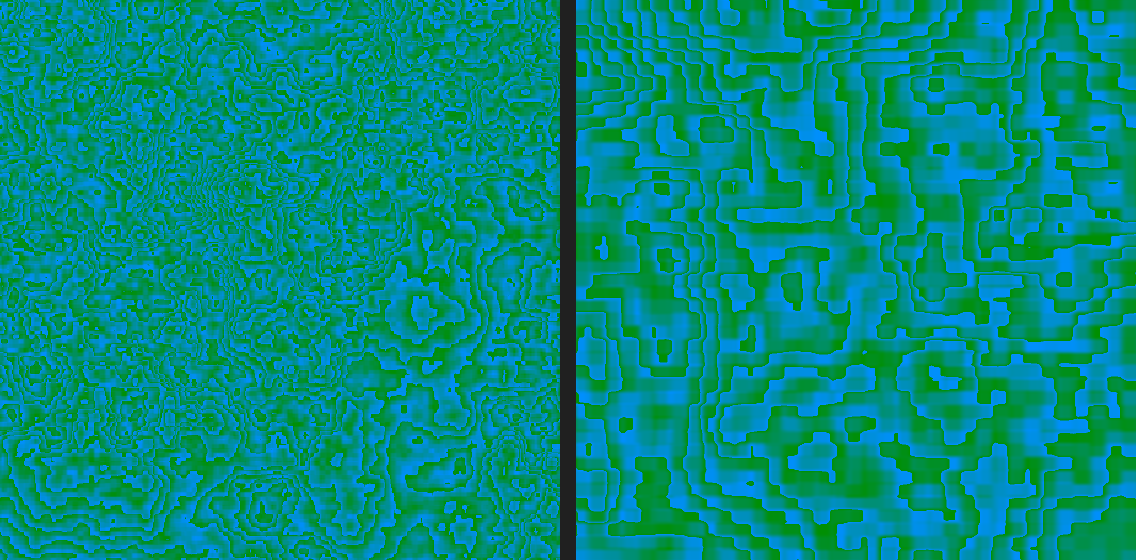
Left, the full canvas; right, a detail of the centre.
Give the GLSL for this texture, as a WebGL 1 fragment shader.

```glsl
precision highp float;
// Draws blocky, wrapped contour bands of layered noise, running from green to blue.

uniform vec2 u_resolution;

const vec3 BAND_START = vec3(0.0, 0.56, 0.0);
const vec3 BAND_END = vec3(0.0, 0.56, 1.0);
const vec2 BLOCKS = vec2(104.0, 128.0);      // blocks across and up the canvas
const vec2 BLOCK_SOFTNESS = vec2(0.42, 0.26); // half width of the ramp between blocks
const float BASE_FREQUENCY = 6.0;
const float BAND_COUNT = 7.0;                // bands spanned by the broadest layer
const float LACUNARITY = 2.03;
const float GAIN = 0.55;
const int OCTAVES = 5;
const float DETAIL_FREQUENCY = 4.3;
const float DETAIL_LOW = 0.65;
const float DETAIL_HIGH = 1.5;
const int SAMPLES = 2;                       // samples per pixel side
const float SAMPLE_SPREAD = 0.4;             // part of the pixel they cover

float hash(vec2 p) {
  return fract(sin(dot(p, vec2(127.1, 311.7))) * 43758.5453);
}

float valueNoise(vec2 p) {
  vec2 cell = floor(p);
  vec2 f = fract(p);
  f = f * f * (3.0 - 2.0 * f);
  float bottom = mix(hash(cell), hash(cell + vec2(1.0, 0.0)), f.x);
  float top = mix(hash(cell + vec2(0.0, 1.0)), hash(cell + vec2(1.0, 1.0)), f.x);
  return mix(bottom, top, f.y);
}

// Snaps a position to the block grid, with short ramps between blocks.
vec2 softBlocks(vec2 uv) {
  vec2 q = uv * BLOCKS;
  vec2 ramp = smoothstep(0.5 - BLOCK_SOFTNESS, 0.5 + BLOCK_SOFTNESS, fract(q));
  return (floor(q) + ramp) / BLOCKS;
}

// Layered height whose finer layers are calm in some regions and busy in others.
float height(vec2 p) {
  float roughness = smoothstep(0.15, 0.85, valueNoise(p * DETAIL_FREQUENCY + 31.7));
  float detail = mix(DETAIL_LOW, DETAIL_HIGH, roughness);
  float amplitude = BAND_COUNT;
  float sum = 0.0;
  vec2 q = p * BASE_FREQUENCY + 7.3;
  for (int i = 0; i < OCTAVES; i++) {
    float weight = i == 0 ? 1.0 : detail;
    sum += amplitude * weight * (valueNoise(q) - 0.5);
    q = q * LACUNARITY + vec2(17.3, 9.1);
    amplitude *= GAIN;
  }
  return sum;
}

void main() {
  // Supersampling smooths the hard wrap of each band.
  float band = 0.0;
  for (int y = 0; y < SAMPLES; y++) {
    for (int x = 0; x < SAMPLES; x++) {
      vec2 offset = (vec2(float(x), float(y)) + 0.5) / float(SAMPLES) - 0.5;
      vec2 uv = (gl_FragCoord.xy + offset * SAMPLE_SPREAD) / u_resolution;
      band += fract(height(softBlocks(uv)));
    }
  }
  band /= float(SAMPLES * SAMPLES);
  gl_FragColor = vec4(mix(BAND_START, BAND_END, band), 1.0);
}
```
